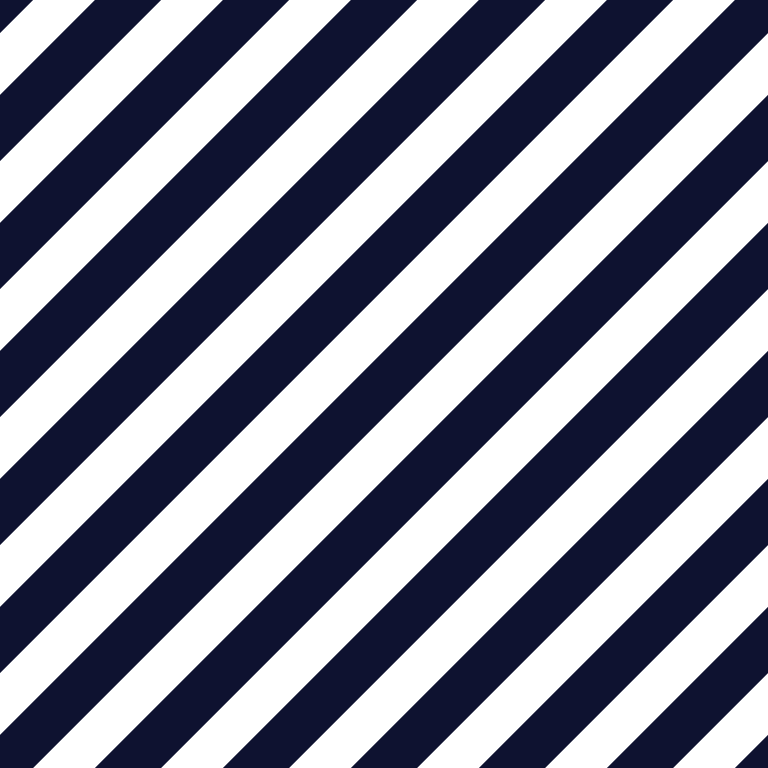
Write a three.js fragment shader that draws this pattern.

```glsl
// Diagonal navy stripes on white, rising from lower left to upper right.
// A phase that is constant along each diagonal repeats a whole number of
// times per side, so the tile wraps; each band edge is smoothed by a distance.

#define REPEATS 6.0                     // stripes across and down
#define STRIPE_SHARE 0.518              // navy part of each period
#define NAVY vec3(0.054, 0.071, 0.188)
#define WHITE vec3(1.0)

varying vec2 vUv;

// Distance from the nearest whole number, where stripes are centred.
float distanceToCentre(float phase) {
  return abs(fract(phase + 0.5) - 0.5);
}

void main() {
  // Phase counts stripes across the diagonal.
  float phase = (vUv.x - vUv.y) * REPEATS;

  // Phase change over one sample, measured square to the stripe.
  float blur = max(length(vec2(dFdx(phase), dFdy(phase))), 1e-5);

  // Coverage falls from one to zero over that width at the stripe edge.
  float edge = 0.5 * STRIPE_SHARE - distanceToCentre(phase);
  float coverage = clamp(edge / blur + 0.5, 0.0, 1.0);

  gl_FragColor = vec4(mix(WHITE, NAVY, coverage), 1.0);
}
```
